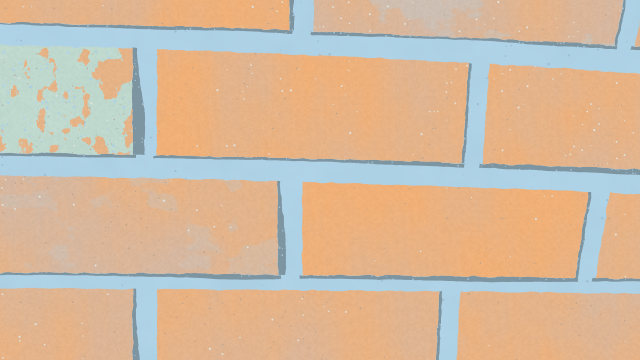
A WebGL 2 fragment shader for this texture:

```glsl
#version 300 es
precision highp float;
// Sunlit brick wall: four sagging courses with staggered, leaning joints.
// Each course is cut by two joints; shadows fall below and to the right of
// the bricks, and layered noise weathers the faces and roughens the edges.
uniform vec2 u_resolution;
out vec4 outColor;

const vec3 MORTAR = vec3(0.68, 0.82, 0.90);
const vec3 SHADOW = vec3(0.49, 0.58, 0.63);
const vec3 ORANGE = vec3(0.94, 0.69, 0.47);
const vec3 DUSTY = vec3(0.83, 0.72, 0.64);
const vec3 PALE = vec3(0.75, 0.85, 0.81);

// Per course: top left, top right, bottom left, bottom right heights
const vec4 EDGES[4] = vec4[4](
  vec4(1.200, 1.200, 0.938, 0.870), vec4(0.875, 0.796, 0.576, 0.530),
  vec4(0.512, 0.461, 0.243, 0.225), vec4(0.199, 0.185, -0.20, -0.20));
// Per course: first joint, joint spacing, lean of second joint, shadow width
const vec4 JOINTS[4] = vec4[4](
  vec4(0.838, 0.930, 0.20, 0.012), vec4(0.402, 0.919, 0.07, 0.034),
  vec4(0.806, 0.839, 0.16, 0.021), vec4(0.403, 0.837, 0.05, 0.022));
// Dustiness of the three bricks in each course
const vec3 DUST[4] = vec3[4](
  vec3(0.30, 0.75, 0.50), vec3(0.40, 0.25, 0.28),
  vec3(0.62, 0.12, 0.20), vec3(0.42, 0.35, 0.48));

float hash(vec2 p) {
  return fract(sin(dot(p, vec2(127.1, 311.7))) * 43758.5453);
}

float noise(vec2 p) {
  vec2 i = floor(p), f = fract(p);
  f = f * f * (3.0 - 2.0 * f);
  return mix(mix(hash(i), hash(i + vec2(1, 0)), f.x),
             mix(hash(i + vec2(0, 1)), hash(i + vec2(1, 1)), f.x), f.y);
}

float fbm(vec2 p) {
  float sum = 0.0, amp = 0.5;
  for (int i = 0; i < 5; i++) {
    sum += amp * noise(p);
    p = p * 2.03 + 17.3;
    amp *= 0.5;
  }
  return sum;
}

// Antialiased coverage of a signed distance
float cover(float d) {
  return clamp(0.5 - d * u_resolution.y, 0.0, 1.0);
}

// Sparse round flecks, one possible per grid cell
float flecks(vec2 p, float cells, float chance) {
  vec2 q = p * cells, id = floor(q);
  vec2 c = 0.3 + 0.4 * vec2(hash(id + 3.1), hash(id + 7.7));
  float radius = 0.1 + 0.16 * hash(id + 5.3);
  return cover((length(fract(q) - c) - radius) / cells) * step(hash(id), chance);
}

vec3 brickFace(vec2 p, int row, int col) {
  float dust = DUST[row][col];
  float cloud = fbm(p * vec2(6.0, 4.0) + float(row * 3 + col) * 9.0);
  float streak = noise(p * vec2(55.0, 7.0));
  float amount = dust + (cloud - 0.48) * 1.1 + (streak - 0.5) * 0.12;
  vec3 color = mix(ORANGE, DUSTY, clamp(amount, 0.0, 1.0));
  // Greyish scuffs on the dustiest bricks
  float scuff = smoothstep(0.58, 0.66, fbm(p * vec2(11.0, 14.0) + 4.0));
  color = mix(color, vec3(0.79, 0.76, 0.73), scuff * smoothstep(0.4, 0.8, dust) * 0.7);
  // One bleached brick whose coating peels towards its right end
  if (row == 1 && col == 0) {
    float peel = fbm(p * vec2(26.0, 20.0)) + 0.16 * smoothstep(0.22, 0.36, p.x);
    vec3 coat = PALE + 0.03 * (fbm(p * 9.0) - 0.5);
    coat = mix(coat, MORTAR, flecks(p, 65.0, 0.16));
    color = mix(coat, mix(ORANGE, DUSTY, 0.35), smoothstep(0.63, 0.67, peel));
  }
  // Light chips gather in loose clusters, with a few dark pits
  float cluster = smoothstep(0.45, 0.75, noise(p * 5.0 + 2.0));
  color = mix(color, vec3(0.88, 0.89, 0.87), flecks(p, 85.0, 0.002 + 0.025 * cluster));
  color = mix(color, vec3(0.68, 0.62, 0.57), 0.8 * flecks(p + 0.37, 120.0, 0.005));
  return color + 0.025 * (noise(p * 190.0) - 0.5);
}

void main() {
  vec2 p = gl_FragCoord.xy / u_resolution.y;
  float t = p.x / 1.778;
  float sag = mix(t, t * t, 0.5);
  vec2 rough = vec2(fbm(p * 38.0), fbm(p * 38.0 + 60.0)) - 0.48;
  vec2 q = p + rough * 0.008;

  vec3 color = MORTAR + 0.025 * (fbm(p * 14.0) - 0.5);
  color = mix(color, SHADOW, 0.3 * flecks(p, 75.0, 0.012));

  for (int row = 0; row < 4; row++) {
    vec4 e = EDGES[row], j = JOINTS[row];
    float top = mix(e.x, e.y, sag), bottom = mix(e.z, e.w, sag);
    float h = (q.y - bottom) / (top - bottom);
    float band = max(q.y - top, bottom - q.y);
    float gap = -1.0, side = 1.0;
    int col = 0;

    // Upright joints, each with a shadow along its left wall
    for (int i = 0; i < 2; i++) {
      float n = float(i);
      float x = q.x - j.x - n * (j.y + j.z * (q.y - 0.5 * (top + bottom)));
      float halfWidth = 0.034 - 0.005 * n;
      float reach = mix(j.w * (1.0 - 0.65 * smoothstep(0.3, 1.0, h)), 0.008, n);
      gap = max(gap, halfWidth - abs(x));
      side = min(side, max(-halfWidth - x, x + halfWidth - reach));
      if (x > 0.0) col++;
    }

    // Uneven shadow under the course, broken by crumbs of mortar
    float depth = 0.005 + 0.011 * noise(vec2(p.x * 4.5, float(row) * 7.0));
    float under = max(max(q.y - bottom, bottom - depth - q.y), gap - 0.009);
    float shade = min(under, max(side, band)) + 0.004 * rough.y;
    float crumbs = flecks(p, 105.0, 0.12);
    color = mix(color, SHADOW, cover(shade) * (1.0 - 0.8 * crumbs));
    color = mix(color, brickFace(p, row, col), cover(max(band, gap)));
  }
  outColor = vec4(color, 1.0);
}
```
